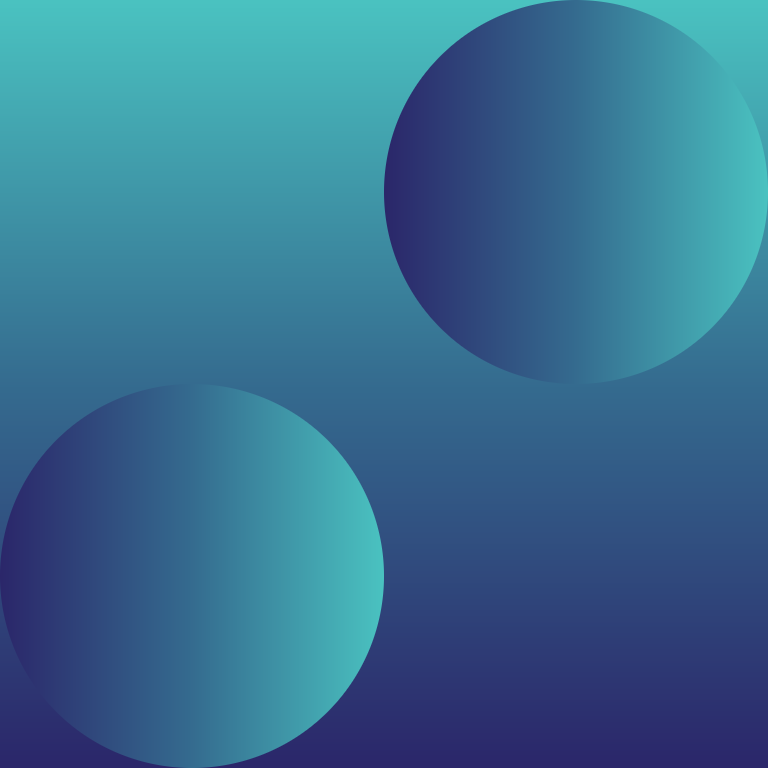
This background is drawn by a Shadertoy shader. Its source:

```glsl
// Two discs with sideways gradients on a diagonal, over a vertical teal-to-indigo gradient.

#define INDIGO vec3(0.168, 0.150, 0.415)
#define STEEL  vec3(0.206, 0.420, 0.560)
#define TEAL   vec3(0.290, 0.762, 0.755)
#define DISC_COUNT 2
#define DISC_RADIUS 0.25

// Three-stop ramp: indigo at 0, steel blue at 0.5, teal at 1
vec3 ramp(float t) {
    t = 2.0 * clamp(t, 0.0, 1.0);
    return t < 1.0 ? mix(INDIGO, STEEL, t) : mix(STEEL, TEAL, t - 1.0);
}

void mainImage(out vec4 fragColor, in vec2 fragCoord) {
    // Centred unit square, undistorted on any canvas shape
    float side = min(iResolution.x, iResolution.y);
    vec2 p = (fragCoord - 0.5 * iResolution.xy) / side + 0.5;
    float pixel = 1.0 / side;

    // Background: dark at the bottom, bright at the top
    vec3 color = ramp(p.y);

    // Discs: dark on the left, bright on the right
    for (int i = 0; i < DISC_COUNT; i++) {
        vec2 center = vec2((float(i) + 0.5) / float(DISC_COUNT));
        vec2 offset = p - center;
        float edge = length(offset) - DISC_RADIUS;
        float coverage = clamp(0.5 - edge / pixel, 0.0, 1.0);
        color = mix(color, ramp(0.5 + 0.5 * offset.x / DISC_RADIUS), coverage);
    }

    fragColor = vec4(color, 1.0);
}
```
